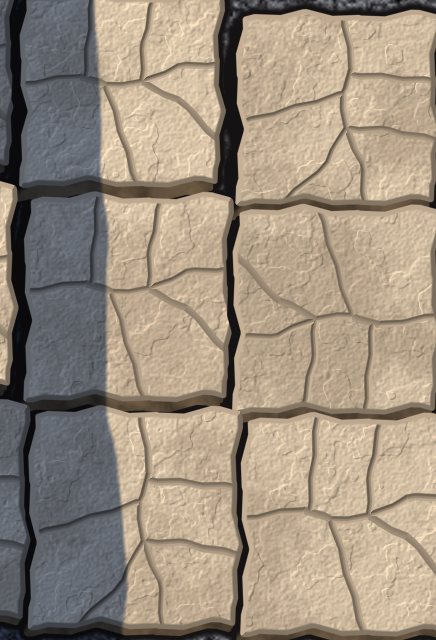
Give the GLSL for this texture, as a WebGL 1 fragment shader.

```glsl
precision highp float;
// Two columns of three cleft-stone paving slabs with crazy joints, partly in shade, on dark gravel.
uniform vec2 u_resolution;

#define STONE vec3(0.74, 0.66, 0.56)
#define STONE_LIT vec3(0.84, 0.76, 0.65)
#define SIDE vec3(0.40, 0.33, 0.25)
#define GAP vec3(0.08, 0.07, 0.07)
#define GRAVEL vec3(0.46, 0.46, 0.49)
#define SHADE_TINT vec3(0.48, 0.56, 0.71)
#define SUN vec2(-0.8, 0.6)
#define JOINT_HALF 0.034
#define RIM_WIDTH 0.008
#define EDGE_WAVE 0.034
#define RELIEF 0.17

float hash(vec2 p) {
  vec3 q = fract(p.xyx * 0.1031);
  q += dot(q, q.yzx + 33.33);
  return fract((q.x + q.y) * q.z);
}

float noise(vec2 p) {
  vec2 i = floor(p), f = fract(p);
  f *= f * (3.0 - 2.0 * f);
  return mix(mix(hash(i), hash(i + vec2(1, 0)), f.x),
             mix(hash(i + vec2(0, 1)), hash(i + vec2(1, 1)), f.x), f.y);
}

float fbm(vec2 p) {
  float sum = 0.0, amp = 0.53;
  for (int k = 0; k < 4; k++) {
    sum += amp * noise(p);
    p = mat2(1.6, 1.2, -1.2, 1.6) * p + 7.3;
    amp *= 0.5;
  }
  return sum;
}

vec2 zigzag(vec2 t) { return abs(fract(t) - 0.5) * 4.0 - 1.0; }

// Distances to the two pairs of wavy slab edges; opposite edges run parallel
vec2 edgeDistances(vec2 l, vec2 halfSize) {
  vec2 t = l.yx / halfSize.yx;
  vec2 wave = zigzag(t * 0.85 + 0.3) + 0.6 * zigzag(t * 1.9 + vec2(0.1, 0.6));
  return abs(l + wave * EDGE_WAVE * halfSize) - halfSize;
}

float slab(vec2 l, vec2 halfSize) {
  vec2 q = edgeDistances(l, halfSize) + 0.006;
  return length(max(q, 0.0)) + min(max(q.x, q.y), 0.0) - 0.006;
}

// Keeps the shorter of two offsets: the one so far and that to segment ab
vec2 nearer(vec2 best, vec2 p, vec2 a, vec2 b) {
  vec2 v = p - a, e = b - a;
  v -= e * clamp(dot(v, e) / dot(e, e), 0.0, 1.0);
  return dot(v, v) < dot(best, best) ? v : best;
}

// Offset from the nearest joint of the slab pattern, which spans -1 to 1
vec2 jointOffset(vec2 p) {
  p += 0.012 * zigzag(p.yx * 2.3);
  vec2 fork = vec2(0.21, 0.08), bend = vec2(-0.42, 0.15), stem = vec2(-0.15, 0.05);
  vec2 v = nearer(vec2(9.0), p, vec2(-1.05, 0.05), bend);
  v = nearer(v, p, bend, stem);
  v = nearer(v, p, stem, fork);
  v = nearer(v, p, fork, vec2(0.57, 0.25));
  v = nearer(v, p, vec2(0.57, 0.25), vec2(1.05, 0.28));
  v = nearer(v, p, fork, vec2(0.57, -0.10));
  v = nearer(v, p, vec2(0.57, -0.10), vec2(1.0, -0.54));
  v = nearer(v, p, vec2(-0.28, 1.05), vec2(-0.36, 0.13));
  v = nearer(v, p, vec2(0.35, 1.05), vec2(0.23, 0.5));
  v = nearer(v, p, vec2(0.23, 0.5), fork);
  v = nearer(v, p, stem, vec2(-0.01, -0.4));
  return nearer(v, p, vec2(-0.01, -0.4), vec2(0.18, -1.05));
}

// Cleft surface: broken ledges plus sandy grain
float height(vec2 p) {
  float ledges = smoothstep(0.50, 0.55, fbm(p * 15.0)) + smoothstep(0.56, 0.60, fbm(p * 22.0 + 40.0));
  return 0.55 * ledges + 0.9 * fbm(p * 55.0) + 0.45 * noise(p * 240.0);
}

void main() {
  vec2 p = gl_FragCoord.xy / u_resolution.y;
  p.y = 1.0 - p.y;
  float px = 0.8 / u_resolution.y;
  float cover = 0.0, sideCover = 0.0, sideFront = 0.0, nearest = 1.0;
  vec2 local = vec2(0.0), size = vec2(1.0), id = vec2(0.0);

  // Stack the slabs row by row; the column at the left is only a sliver
  for (int j = 0; j < 3; j++) {
    for (int i = -1; i < 2; i++) {
      float r = float(j), c = float(i);
      vec2 halfSize = vec2(0.155 + 0.0035 * r, 0.148 + 0.0105 * r);
      vec2 center = vec2(0.19 + 0.0104 * r + 0.332 * c + 0.006 * abs(c) * (1.0 - mod(2.0 * r, 3.0)),
                         0.141 + 0.314 * r + 0.0104 * r * r + c * (0.0286 - 0.009 * r));
      vec2 l = p - center, depth = vec2(-0.014, 0.022) * (1.0 - 0.28 * r);
      float top = slab(l, halfSize);
      float body = min(slab(l - depth * 0.5, halfSize), slab(l - depth, halfSize));
      float bodyCover = smoothstep(px, -px, body), topCover = smoothstep(px, -px, top);
      nearest = min(nearest, min(top, body));
      if (bodyCover > 0.0) sideFront = smoothstep(-0.01, 0.01, l.y - abs(l.x));
      sideCover = max(sideCover, bodyCover);
      cover = max(cover * (1.0 - bodyCover), topCover);
      if (topCover > 0.0) { local = l; size = halfSize; id = vec2(c, r); }
    }
  }

  // Gravel, darkest beside the slabs, and the slab sides
  float pebbles = noise(p * 130.0) * 0.8 + noise(p * 260.0) * 0.6;
  vec3 color = mix(GAP, GRAVEL * pebbles, smoothstep(0.004, 0.016, nearest));
  color = mix(color, mix(GAP, SIDE * (0.5 + 0.7 * fbm(p * 40.0)), sideFront), sideCover);

  // Stone face with relief, stains and a tint of its own
  vec2 q = p + id * 3.7;
  float slope = height(q) - height(q + vec2(SUN.x, -SUN.y) * 0.0026);
  vec3 face = mix(STONE, STONE_LIT, smoothstep(0.3, 0.68, fbm(q * 9.0) + 0.25 * (noise(q * 190.0) - 0.5)));
  face *= 0.96 + 0.07 * hash(id + 5.0) + RELIEF * clamp(slope * 2.2, -1.6, 1.0);

  // Turn the joint pattern by quarters and light its groove walls
  float turns = id.x > 0.5 ? mod(id.y + 1.0, 3.0) : floor(id.y * 0.5);
  vec2 u = local / size * vec2(1, -1), sun = SUN;
  for (int k = 0; k < 3; k++) {
    if (float(k) < turns) { u = vec2(-u.y, u.x); sun = vec2(-sun.y, sun.x); }
  }
  vec2 v = jointOffset(u);
  float d = length(v), wall = -dot(v, sun) / max(d, 0.001) * smoothstep(0.0, 0.02, d);
  face = mix(face, STONE * (0.79 + 0.30 * wall), smoothstep(JOINT_HALF + 0.008, JOINT_HALF - 0.008, d));

  // Bevelled rim
  vec2 e = edgeDistances(local, size);
  vec2 outward = e.x > e.y ? vec2(sign(local.x), 0.0) : vec2(0.0, -sign(local.y));
  float rim = smoothstep(-RIM_WIDTH - 0.002, -RIM_WIDTH + 0.002, max(e.x, e.y));
  face = mix(face, STONE * (0.85 + 0.25 * dot(outward, SUN)), rim);
  color = mix(color, face, cover);

  // Cast shade down the left side, leaving the middle sliver in the sun
  float shadeEdge = 0.136 + 0.055 * p.y + 0.022 * (noise(vec2(p.y * 11.0, 2.0)) - 0.4);
  float shade = smoothstep(shadeEdge + 0.004, shadeEdge - 0.004, p.x);
  if (id.x < -0.5 && id.y == 1.0) shade *= 1.0 - cover;
  gl_FragColor = vec4(color * mix(vec3(1.0), SHADE_TINT, shade), 1.0);
}
```
